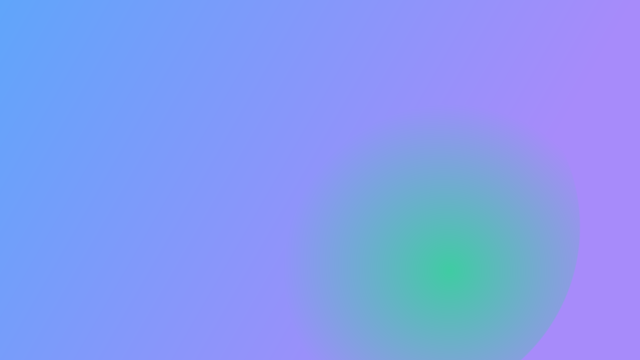
Give the GLSL for this background, as a Shadertoy shader.

```glsl
// Lengths are in canvas heights
const vec3 SKY_BLUE = vec3(0.376, 0.647, 0.980);
const vec3 VIOLET = vec3(0.655, 0.545, 0.980);
const vec3 EMERALD = vec3(0.204, 0.827, 0.600);

const vec2 RAMP_START = vec2(0.0, 1.0);
const vec2 RAMP_DIRECTION = vec2(0.866, -0.5);
const float RAMP_LENGTH = 1.53;

const vec2 DISC_CENTER = vec2(1.111, 0.370);
const float DISC_RADIUS = 0.5;

const vec2 GLOW_CENTER = vec2(1.25, 0.248);
const float GLOW_RADIUS = 0.463;
const float GLOW_OPACITY = 0.9;

// Diagonal blend from the upper left corner
vec3 backdrop(vec2 p) {
    float t = dot(p - RAMP_START, RAMP_DIRECTION) / RAMP_LENGTH;
    return mix(SKY_BLUE, VIOLET, clamp(t, 0.0, 1.0));
}

// Smooth-edged coverage of the disc that clips the glow
float discMask(vec2 p, float pixel) {
    float d = length(p - DISC_CENTER) - DISC_RADIUS;
    return 1.0 - smoothstep(-pixel, pixel, d);
}

// Linear radial falloff
float glow(vec2 p) {
    float falloff = 1.0 - length(p - GLOW_CENTER) / GLOW_RADIUS;
    return GLOW_OPACITY * clamp(falloff, 0.0, 1.0);
}

void mainImage(out vec4 fragColor, in vec2 fragCoord) {
    vec2 p = fragCoord / iResolution.y;
    float pixel = 1.0 / iResolution.y;

    float coverage = glow(p) * discMask(p, pixel);
    vec3 color = mix(backdrop(p), EMERALD, coverage);
    fragColor = vec4(color, 1.0);
}
```
